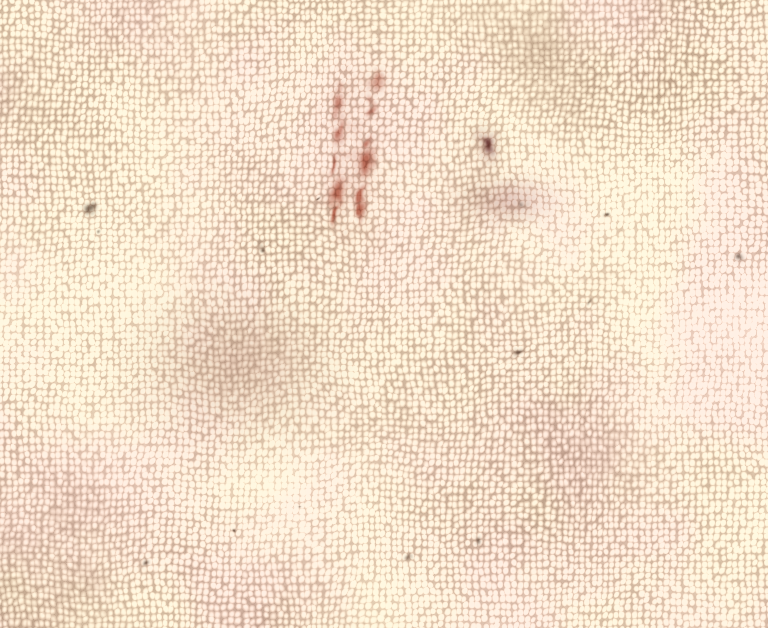
Reproduce this texture procedurally as a WebGL 2 fragment shader.

```glsl
#version 300 es
precision highp float;

uniform vec2 u_resolution;
out vec4 fragColor;

// Cloth: lengths are fractions of the canvas height
const vec2 LOOPS_PER_UNIT = vec2(101.0, 93.0);
const vec2 LOOP_RADIUS = vec2(0.56, 0.62);
const float LOOP_JITTER = 0.36;
const float LOOP_TILT = 0.22;
const float WARP_SCALE = 9.0;
const float WARP_AMOUNT = 0.014;
const float BASE_TONE = 0.64;
const float RELIEF = 0.72;
const float MEAN_HEIGHT = 0.46;
const float CLOUD_CONTRAST = 0.85;
const float GRAIN = 0.16;

// Colours
const vec3 SHADE = vec3(0.75, 0.64, 0.56);
const vec3 CREAM = vec3(0.93, 0.84, 0.76);
const vec3 LIGHT = vec3(1.00, 0.97, 0.91);
const vec3 PINK_TINT = vec3(1.0, 0.97, 0.985);
const vec3 YELLOW_TINT = vec3(1.0, 1.005, 0.97);
const vec3 RUST = vec3(0.73, 0.46, 0.40);
const vec3 MAUVE = vec3(0.87, 0.80, 0.82);
const vec3 SPECK = vec3(0.42, 0.35, 0.31);
const vec3 SPOT = vec3(0.45, 0.24, 0.24);

// Stains
const int STREAKS = 12;
const int SPECKS = 14;
const vec2 PATCH_CENTRE = vec2(0.38, 0.42);
const vec2 PATCH_RADIUS = vec2(0.13, 0.10);
const vec2 SMEAR_CENTRE = vec2(0.80, 0.68);
const vec2 SPOT_CENTRE = vec2(0.775, 0.768);

uint mixBits(uint v) {
    v = v * 747796405u + 2891336453u;
    v = ((v >> ((v >> 28u) + 4u)) ^ v) * 277803737u;
    return (v >> 22u) ^ v;
}

vec2 hash2(vec2 cell) {
    uvec2 u = uvec2(ivec2(cell));
    uint a = mixBits(u.x + mixBits(u.y));
    return vec2(a >> 16u, mixBits(a) >> 16u) / 65535.0;
}

float noise(vec2 p) {
    vec2 c = floor(p), f = fract(p);
    f = f * f * (3.0 - 2.0 * f);
    float low = mix(hash2(c).x, hash2(c + vec2(1, 0)).x, f.x);
    float high = mix(hash2(c + vec2(0, 1)).x, hash2(c + vec2(1, 1)).x, f.x);
    return mix(low, high, f.y);
}

float fbm(vec2 p) {
    float sum = 0.0, amp = 0.5;
    for (int i = 0; i < 5; i++) {
        sum += amp * noise(p);
        p = mat2(1.6, 1.2, -1.2, 1.6) * p + 7.3;
        amp *= 0.5;
    }
    return sum / 0.97;
}

float blot(vec2 offset, vec2 radius) {
    vec2 q = offset / radius;
    return exp(-dot(q, q));
}

// x: height of the highest loop, y: its random brightness
vec2 terryLoops(vec2 p) {
    vec2 warp = vec2(noise(p * WARP_SCALE), noise(p * WARP_SCALE + 31.7)) - 0.5;
    vec2 q = (p + WARP_AMOUNT * warp) * LOOPS_PER_UNIT;
    vec2 cell = floor(q), best = vec2(0.0, 0.5);
    for (int j = -1; j <= 1; j++)
    for (int i = -1; i <= 1; i++) {
        vec2 id = cell + vec2(i, j);
        vec2 rnd = hash2(id), shape = hash2(id + 517.0);
        vec2 d = q - id - 0.5 - LOOP_JITTER * (rnd - 0.5);
        d.x -= d.y * LOOP_TILT * (2.0 * shape.x - 0.6);
        d /= LOOP_RADIUS * (0.88 + 0.24 * shape.y);
        float height = max(0.0, 1.0 - dot(d, d));
        if (height > best.x) best = vec2(height, rnd.y);
    }
    return best;
}

void main() {
    vec2 p = gl_FragCoord.xy / u_resolution.y;
    float cloud = fbm(p * 4.5 + 12.0);
    float rough = noise(p * 65.0 + 5.0);
    vec2 ragged = p + 0.012 * (vec2(rough, noise(p * 58.0 + 80.0)) - 0.5);

    // Pile relief and broad soiling
    vec2 pile = terryLoops(p);
    float depth = RELIEF * (0.75 + 0.5 * noise(p * 7.0 + 40.0));
    float tone = BASE_TONE + depth * (pile.x - MEAN_HEIGHT) + 0.16 * (pile.y - 0.5);
    tone += CLOUD_CONTRAST * (cloud - 0.5) + GRAIN * (noise(p * 260.0) - 0.5);
    float patchMask = blot(ragged - PATCH_CENTRE, PATCH_RADIUS) * (0.5 + cloud);
    tone -= 0.26 * patchMask + 0.2 * blot(p, vec2(0.2, 0.12));
    tone = clamp(tone, -0.2, 1.0);

    vec3 colour = mix(SHADE, CREAM, tone / 0.58);
    colour = mix(colour, LIGHT, smoothstep(0.52, 1.06, tone));
    colour *= mix(YELLOW_TINT, PINK_TINT, smoothstep(0.3, 0.7, fbm(p * 5.0 + 60.0)));
    colour *= mix(vec3(1.0), MAUVE, 0.4 * patchMask);
    colour *= mix(vec3(1.0), MAUVE, 0.8 * blot(ragged - SMEAR_CENTRE, vec2(0.06, 0.03)));

    // Two tracks of rusty streaks, fading upwards
    float rust = 0.0;
    for (int i = 0; i < STREAKS; i++) {
        vec2 rnd = hash2(vec2(i, 91));
        float rise = (float(i / 2) + 0.5 * rnd.x) / float(STREAKS / 2);
        float track = float(i % 2);
        vec2 centre = vec2(0.535 + track * (0.04 + 0.025 * rise), 0.645 + 0.25 * rise);
        vec2 d = ragged - centre - vec2(0.008 * (rnd.y - 0.5), 0.0);
        d.x -= 0.2 * d.y;
        vec2 radius = vec2(0.008, mix(0.026, 0.010, rise)) * (0.6 + 0.5 * rnd.y);
        rust = max(rust, blot(d, radius) * mix(1.0, 0.3 + 0.4 * rnd.x, rise));
    }
    rust += 0.16 * blot(ragged - vec2(0.56, 0.74), vec2(0.045, 0.13)) * rough;
    colour *= mix(vec3(1.0), RUST, min(1.0, rust * (0.65 + 0.7 * rough)));

    // Small dark specks and one deeper spot
    float aspect = u_resolution.x / u_resolution.y;
    for (int i = 0; i < SPECKS; i++) {
        vec2 rnd = hash2(vec2(i, 203)), size = hash2(vec2(i, 307));
        float mask = blot(ragged - rnd * vec2(aspect, 1.0), vec2(0.002 + 0.004 * size.x));
        colour *= mix(vec3(1.0), SPECK, mask * (0.4 + 0.5 * size.y));
    }
    colour *= mix(vec3(1.0), SPOT, 0.9 * blot(ragged - SPOT_CENTRE, vec2(0.008)));
    colour *= mix(vec3(1.0), MAUVE, blot(ragged - SPOT_CENTRE, vec2(0.018, 0.025)));

    fragColor = vec4(clamp(colour, 0.0, 1.0), 1.0);
}
```
